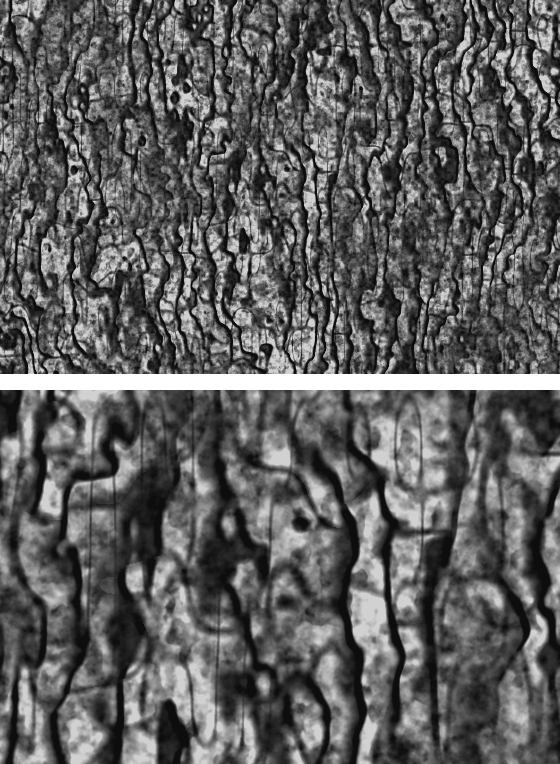
Top: the whole. Bottom: its middle third, enlarged.
This texture is drawn by a Shadertoy shader. Its source:

```glsl
float hash(vec2 p) {
    vec3 q = fract(p.xyx * vec3(0.1031, 0.1030, 0.0973));
    q += dot(q, q.yzx + 33.33);
    return fract((q.x + q.y) * q.z);
}

float noise(vec2 p) {
    vec2 cell = floor(p), f = fract(p);
    f = f * f * (3.0 - 2.0 * f);
    float low = mix(hash(cell), hash(cell + vec2(1, 0)), f.x);
    float high = mix(hash(cell + vec2(0, 1)), hash(cell + vec2(1, 1)), f.x);
    return mix(low, high, f.y);
}

float fbm(vec2 p) {
    float sum = 0.0, weight = 0.56;
    for (int i = 0; i < 3; i++) {
        sum += weight * noise(p);
        p = mat2(1.6, 1.1, -1.1, 1.6) * p + 17.3;
        weight *= 0.5;
    }
    return sum;
}

// Bark relief: 0 in the furrows, near 1 on top of the plates
float barkHeight(vec2 p) {
    // Wavy vertical ridges
    float u = p.x * 17.0 + 30.0
            + 2.4 * (noise(p * vec2(5, 4)) - 0.5)
            + 1.2 * (noise(p * vec2(18, 11) + 9.0) - 0.5)
            + 0.55 * (noise(p * vec2(60, 42) + 4.0) - 0.5);
    float column = floor(u), across = u - column;

    // Each ridge breaks into staggered plates
    float v = p.y * 6.5 + 20.0 + 7.0 * hash(vec2(column, 3.0))
            + 1.3 * noise(p * vec2(20, 14) + 31.0);
    float row = floor(v), along = v - row;
    float width = hash(vec2(column, row));
    float lift = hash(vec2(row + 41.0, column));

    // Steep left edge, long slope down to the right
    float side = smoothstep(0.0, 0.15, across - 0.2 * width)
               * (1.0 - smoothstep(0.45 + 0.3 * lift, 1.05, across));
    float ends = smoothstep(0.0, 0.11, min(along, 1.0 - along));
    float plate = side * mix(0.45, 1.0, ends) * (0.78 + 0.22 * lift);

    // Bridges across furrows and thin fissures within plates
    float bridge = smoothstep(0.55, 0.8, noise(p * vec2(14, 6) + 57.0));
    plate = mix(plate, 0.55, 0.5 * bridge);
    float fissure = abs(noise(p * vec2(44, 13) + 73.0) - 0.5);
    return plate * mix(0.6, 1.0, smoothstep(0.0, 0.1, fissure));
}

void mainImage(out vec4 fragColor, in vec2 fragCoord) {
    vec2 p = fragCoord / iResolution.y;
    float h = barkHeight(p);

    // Light from the upper right
    float relief = h - barkHeight(p + vec2(0.006, 0.004));

    // Pale flakes on the raised plates, grain everywhere
    float flakes = smoothstep(0.4, 0.56, fbm(p * vec2(72, 58)) + 0.15 * (h - 0.5));
    float grain = fbm(p * 115.0 + 11.0) - 0.49;

    float tone = 0.12 + 0.31 * h + 0.18 * relief
               + 0.34 * flakes * h * h
               + 0.6 * grain * (0.4 + h);
    fragColor = vec4(vec3(clamp(tone, 0.05, 0.82)), 1.0);
}
```
